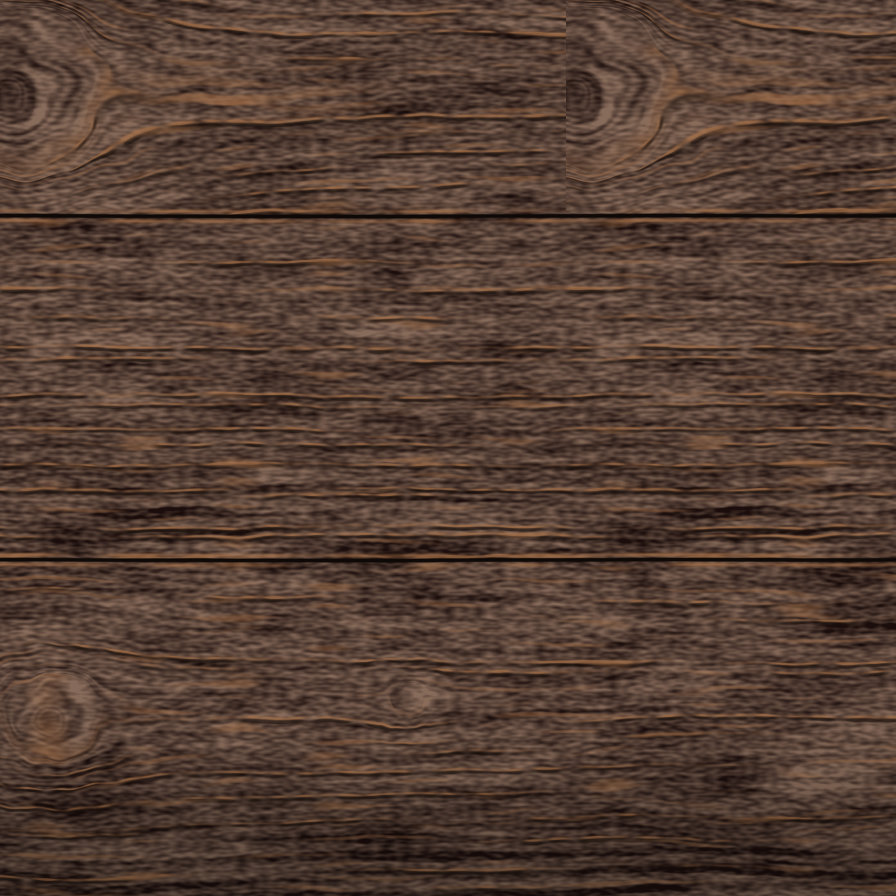
Write a Shadertoy shader that draws this texture.

```glsl
#define REPEAT 0.632
#define SEAM_HIGH 0.759
#define SEAM_LOW 0.375
#define SEAM_HALF_WIDTH 0.0021
#define RIDGES 15
#define RIDGE_WIDTH 0.0015
#define RING_FREQ 150.0
#define FIBRE_CONTRAST 1.5
#define WEAR 0.8

const vec3 SOOT = vec3(0.09, 0.055, 0.04);
const vec3 UMBER = vec3(0.24, 0.17, 0.145);
const vec3 TAUPE = vec3(0.385, 0.295, 0.25);
const vec3 OCHRE = vec3(0.66, 0.45, 0.29);
// Knots: centre, radius, plank row
const vec4 KNOTS[3] = vec4[3](vec4(0.012, 0.900, 0.085, 0.0),
    vec4(0.058, 0.200, 0.045, 2.0), vec4(0.455, 0.220, 0.017, 2.0));

float hash(vec2 p) {
    vec3 q = fract(p.xyx * 0.1031);
    q += dot(q, q.yzx + 33.33);
    return fract((q.x + q.y) * q.z);
}

vec2 gradient(vec2 cell) {
    float angle = 6.2832 * hash(cell);
    return vec2(cos(angle), sin(angle));
}

// Gradient noise, periodic along x
float noise(vec2 p, float period) {
    vec2 c = floor(p), f = p - c;
    vec2 s = f * f * f * (f * (f * 6.0 - 15.0) + 10.0);
    float lo = mod(c.x, period), hi = mod(c.x + 1.0, period);
    float below = mix(dot(gradient(vec2(lo, c.y)), f),
                      dot(gradient(vec2(hi, c.y)), f - vec2(1, 0)), s.x);
    float above = mix(dot(gradient(vec2(lo, c.y + 1.0)), f - vec2(0, 1)),
                      dot(gradient(vec2(hi, c.y + 1.0)), f - vec2(1, 1)), s.x);
    return 1.4 * mix(below, above, s.y);
}

float grain(vec2 p, float fx, float fy, bool wraps) {
    return noise(p * vec2(fx, fy), wraps ? fx : 4096.0);
}

float bell(float x) { return exp(-x * x); }

void mainImage(out vec4 fragColor, in vec2 fragCoord) {
    vec2 uv = fragCoord / iResolution.xy;
    float pixel = 1.0 / iResolution.y;
    float y = uv.y + 0.0012 * noise(vec2(uv.x * 6.0, 3.3), 4096.0);
    // Planks: rows 0 to 2 from the top
    float row = step(y, SEAM_HIGH) + step(y, SEAM_LOW);
    float top = row < 0.5 ? 1.12 : row < 1.5 ? SEAM_HIGH : SEAM_LOW;
    float bottom = row < 0.5 ? SEAM_HIGH : row < 1.5 ? SEAM_LOW : -0.01;
    float depth = (top - y) / (top - bottom);
    bool wraps = row == 1.0;
    float x = row < 1.5 ? mod(uv.x, REPEAT) : uv.x;
    float s = x / REPEAT;
    vec2 p = vec2(s, y + row * 3.0);
    // Grain flows around the knots
    float v = y, knot = 0.0, rings = 0.0, rim = 0.0;
    for (int i = 0; i < 3; i++) {
        vec4 k = KNOTS[i];
        if (k.w != row) continue;
        vec2 q = (vec2(x, y) - k.xy) * vec2(0.85, 1.0);
        float d = length(q) / k.z + 0.2 * noise(q / k.z * 1.7 + 9.0, 4096.0);
        v -= q.y * min(1.0, 1.0 / (d * d + 0.001));
        float inside = 1.0 - smoothstep(0.75, 1.2, d);
        knot = max(knot, inside);
        rings += inside * noise(vec2(q.x * 20.0, d * k.z * RING_FREQ), 4096.0);
        rings -= 0.4 * bell(d / 0.28);
        rim += bell((d - 1.0) / 0.14) * smoothstep(0.5, -0.6, q.y / k.z);
    }
    v += 0.005 * grain(p, 3.0, 8.0, wraps) + 0.002 * grain(p, 13.0, 40.0, wraps);
    // Fibres, blotches and wear
    vec2 g = vec2(s, v + row * 3.0);
    float fine = 0.55 * grain(g, 18.0, 190.0, wraps)
               + 0.65 * grain(p, 55.0, 250.0, wraps);
    float fibre = 0.45 * grain(g, 3.0, 85.0, wraps) + fine;
    fibre = mix(fibre, 1.1 * rings + 0.8 * fine, 0.8 * knot);
    float tone = 0.66 + FIBRE_CONTRAST * fibre;
    tone += 0.55 * grain(p, 3.0, 7.0, wraps) + 0.4 * grain(g, 4.0, 28.0, wraps);
    tone -= WEAR * smoothstep(0.3, 0.75, grain(g + 5.0, 5.0, 65.0, wraps));
    tone += 0.6 * WEAR * smoothstep(0.25, 0.8, grain(p + 8.0, 6.0, 18.0, wraps));
    // Dense dark grooves low on the planks
    float grooves = smoothstep(-0.1, 0.4, grain(g, 2.0, 95.0, wraps)) - 0.2;
    tone -= 1.1 * grooves * smoothstep(0.6, 0.92, depth) * step(0.5, row);
    // Long raised ridges with a shadow beneath
    float width = max(RIDGE_WIDTH, 0.7 * pixel), warm = 0.0, shade = 0.0;
    for (int i = 0; i < RIDGES; i++) {
        float id = float(i) + row * 37.0;
        float place = pow((float(i) + hash(vec2(id, 4.0))) / float(RIDGES), 0.7);
        float d = v - mix(top, bottom, place);
        float along = noise(vec2(s * 3.0, id * 1.7), wraps ? 3.0 : 4096.0);
        float bias = 0.6 * hash(vec2(id, 8.0)) - (wraps ? 0.1 : 0.3);
        float strength = smoothstep(-0.2, 0.5, along + bias);
        strength *= (1.0 - knot) * (0.8 + 1.1 * grain(p, 30.0, 60.0, wraps));
        warm += strength * bell(d / width);
        shade += 1.3 * strength * bell((d + 2.0 * width) / (1.4 * width));
    }
    // Short amber streaks, heartwood beside the large knot
    warm += 0.6 * smoothstep(0.3, 0.75, grain(g + 2.0, 6.0, 110.0, wraps));
    float amber = bell((x - 0.25) / 0.14) * bell((y - 0.890) / 0.024) * step(row, 0.5);
    warm += 0.8 * amber * smoothstep(-0.2, 0.4, grain(g, 4.0, 110.0, wraps)) + 0.25 * rim;
    // Seams with worn, lit edges
    float edge = min(abs(y - SEAM_HIGH), abs(y - SEAM_LOW));
    float gap = 1.0 - smoothstep(SEAM_HALF_WIDTH - pixel, SEAM_HALF_WIDTH + pixel, edge);
    float lit = 0.5 + 1.1 * noise(vec2(uv.x * 14.0, row * 5.0 + 0.4), 4096.0);
    warm += bell((edge - 0.0055) / 0.0022) * clamp(lit, 0.0, 1.0);
    tone -= 0.3 * exp(-edge / 0.008);
    // Shading
    vec3 color = mix(UMBER, TAUPE, clamp(tone, -0.95, 2.0));
    color = mix(color, SOOT, 0.7 * clamp(shade, 0.0, 1.0));
    color = mix(color, OCHRE, 0.72 * clamp(warm, 0.0, 1.0));
    color = mix(color, SOOT * 0.6, gap);
    color *= 1.0 - 0.25 * smoothstep(0.22, 0.0, uv.y);
    fragColor = vec4(color, 1.0);
}
```
